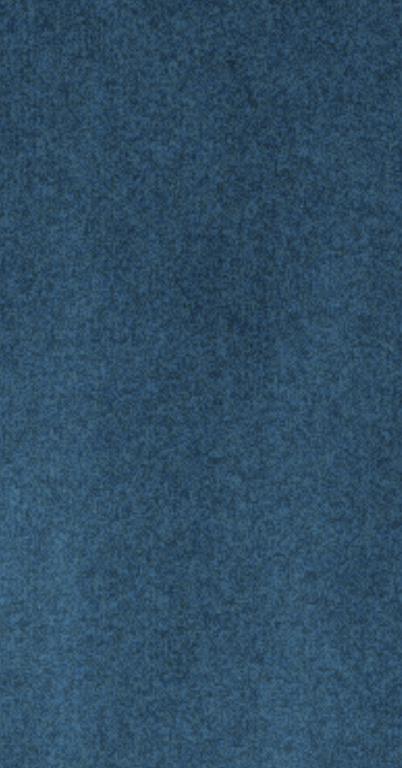
Reproduce this texture procedurally as a Shadertoy shader.

```glsl
float hash(vec2 p) {
    vec3 q = fract(p.xyx * vec3(0.1031, 0.1030, 0.0973));
    q += dot(q, q.yzx + 33.33);
    return fract((q.x + q.y) * q.z);
}

float noise(vec2 p) {
    vec2 cell = floor(p), f = fract(p);
    f = f * f * (3.0 - 2.0 * f);
    return mix(mix(hash(cell), hash(cell + vec2(1, 0)), f.x),
               mix(hash(cell + vec2(0, 1)), hash(cell + vec2(1, 1)), f.x), f.y);
}

float fbm(vec2 p) {
    float sum = 0.0, amplitude = 0.5;
    for (int i = 0; i < 4; i++) {
        sum += amplitude * (noise(p) - 0.5);
        p = mat2(0.8, 0.6, -0.6, 0.8) * p * 2.03 + 17.3;
        amplitude *= 0.55;
    }
    return sum;
}

// Broad shading of the brushed nap, with soft vertical streaks
float napShade(vec2 uv) {
    float shade = 0.36 * (0.5 - uv.y);
    vec2 glow = (uv - vec2(0.0, 0.30)) / vec2(0.16, 0.27);
    shade += 0.24 * exp(-dot(glow, glow));
    float streakX = (uv.x - 0.375 - 0.02 * noise(uv * 6.0)) / 0.035;
    shade += 0.15 * exp(-streakX * streakX) * smoothstep(0.8, 0.55, uv.y);
    float paleX = (uv.x - 0.085) / 0.03;
    shade += 0.10 * exp(-paleX * paleX) * smoothstep(0.8, 0.65, uv.y);
    vec2 shadow = (uv - vec2(0.30, 0.60)) / vec2(0.11, 0.10);
    shade -= 0.12 * exp(-dot(shadow, shadow));
    shade += 0.30 * fbm(uv * vec2(9.0, 3.5) + 4.0);
    shade += 0.28 * fbm(uv * vec2(26.0, 20.0) + 31.0);
    return shade;
}

// Short fibre tufts, finer grain and faint broken ribs
float pileGrain(vec2 uv) {
    vec2 bend = 0.004 * vec2(noise(uv * 70.0), noise(uv * 70.0 + 50.0));
    float tufts = noise((uv + bend) * vec2(170.0, 190.0)) - 0.5;
    float fibres = noise(uv * vec2(370.0, 350.0) + 90.0) - 0.5;
    float threads = noise(uv * vec2(250.0, 70.0) + 140.0) - 0.5;
    float ribs = sin(6.2832 * 120.0 * (uv.x + 0.004 * noise(uv * 12.0)));
    float ribMask = smoothstep(0.35, 0.8, noise(uv * vec2(30.0, 16.0) + 70.0));
    return 0.52 * tufts + 0.68 * fibres + 0.20 * threads + 0.07 * ribs * ribMask;
}

// Rare pale lint dots
float lint(vec2 uv) {
    vec2 grid = uv * 65.0, cell = floor(grid);
    vec2 center = 0.25 + 0.5 * vec2(hash(cell + 210.0), hash(cell + 330.0));
    float dotShape = smoothstep(0.18, 0.04, length(fract(grid) - center));
    return dotShape * step(0.994, hash(cell + 450.0));
}

void mainImage(out vec4 fragColor, in vec2 fragCoord) {
    vec2 uv = fragCoord / iResolution.y;
    float tone = 0.40 + napShade(uv) + pileGrain(uv);

    vec3 deepBlue = vec3(0.140, 0.235, 0.315);
    vec3 paleBlue = vec3(0.245, 0.395, 0.500);
    vec3 color = mix(deepBlue, paleBlue, tone);

    // Slight drift between teal and blue fibres
    float tint = noise(uv * vec2(190.0, 170.0) + 260.0) - 0.5;
    color += tint * vec3(-0.020, -0.006, 0.045);
    color += 0.09 * lint(uv);
    fragColor = vec4(clamp(color, 0.0, 1.0), 1.0);
}
```
